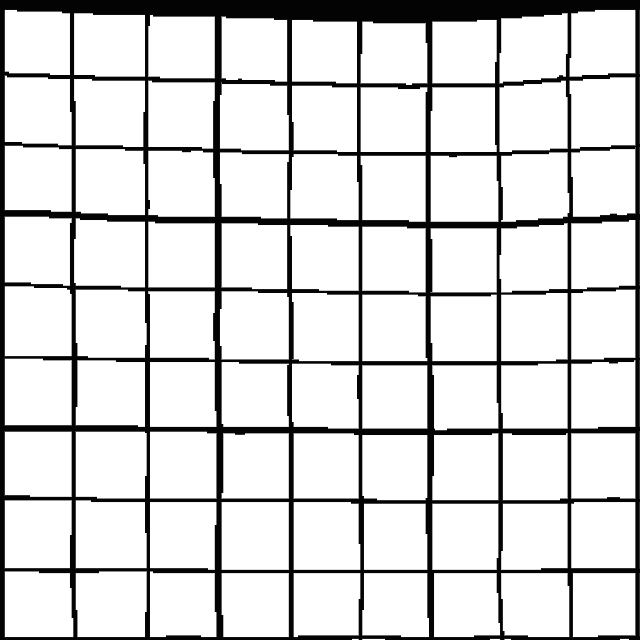
A Shadertoy shader for this pattern:

```glsl
// A 9 by 9 net of black lines on white: columns nearly upright, rows sagging
// more towards the top, where ink fills the space above the last row.
// Each line is a band between two edges, snapped to small steps for a rough cut.

const float SPAN = 768.0;        // canvas side in drawing units
const int   LINES = 10;          // lines each way, borders included
const float STEP = 2.0;          // height of a jog in a line edge
const float ROW_WOBBLE = 0.9;    // random bend of rows
const float COL_WOBBLE = 1.7;    // random bend of columns
const float COL_DRIFT = 2.0;     // leftward lean of columns, bottom to top
const float BEND_LENGTH = 75.0;  // distance between random bends
const float BURR_SLOT = 64.0;    // spacing of possible burrs
const float BURR_CHANCE = 0.09;
const float BURR_HEIGHT = 1.7;
const vec3  PAPER = vec3(1.0);
const vec3  INK = vec3(0.01);

// Centres and widths of the lines, from the left and from the bottom
const float COL_X[10] = float[](2.5, 88.0, 176.5, 262.0, 348.0, 432.5, 515.5, 599.5, 684.0, 765.5);
const float COL_WIDTH[10] = float[](6.0, 5.5, 5.0, 8.0, 5.5, 5.0, 7.0, 5.0, 4.5, 5.5);
const float ROW_Y[10] = float[](2.0, 84.0, 170.0, 254.5, 339.0, 427.0, 512.5, 595.5, 680.5, 761.5);
const float ROW_WIDTH[10] = float[](4.5, 4.5, 4.5, 7.0, 4.5, 4.5, 8.0, 4.5, 5.0, 4.0);

// Depth of sag per row, and its profile from left to right
const float SAG_DEPTH[10] = float[](0.0, 2.0, 4.5, 5.0, 8.0, 12.0, 14.5, 13.5, 16.0, 18.5);
const float SAG_SHAPE[10] = float[](0.0, 0.3, 0.48, 0.56, 0.74, 0.88, 1.0, 0.95, 0.6, 0.15);

float hash(vec2 p) {
    return fract(sin(dot(p, vec2(12.9898, 78.233))) * 43758.5453);
}

// Smooth noise in -1..1 along a line
float bend(float t, float seed) {
    t /= BEND_LENGTH;
    float i = floor(t);
    float a = hash(vec2(i, seed));
    float b = hash(vec2(i + 1.0, seed));
    return 2.0 * mix(a, b, smoothstep(0.0, 1.0, t - i)) - 1.0;
}

// Rounds an edge to steps whose phase differs from edge to edge
float snapEdge(float v, float seed) {
    float phase = hash(vec2(seed, 4.7));
    return (floor(v / STEP + phase) - phase + 0.5) * STEP;
}

float sag(float x, int row) {
    float shift = 0.25 * max(float(row) - 7.0, -1.0);
    float u = clamp(x / SPAN * 9.0 + shift, 0.0, 8.999);
    int i = int(u);
    return SAG_DEPTH[row] * mix(SAG_SHAPE[i], SAG_SHAPE[i + 1], fract(u));
}

// Signed height of a rare short burr: positive above the row, negative below
float burr(float x, float seed) {
    float slot = floor(x / BURR_SLOT);
    float pick = hash(vec2(slot, seed + 31.0));
    float halfLength = mix(1.5, 8.0, hash(vec2(slot, seed + 57.0)));
    float inside = step(abs(x - (slot + 0.5) * BURR_SLOT), halfLength);
    float side = hash(vec2(slot, seed + 83.0)) < 0.5 ? -1.0 : 1.0;
    return step(pick, BURR_CHANCE) * inside * side * BURR_HEIGHT;
}

// Coverage of the band lo..hi at v
float band(float v, float lo, float hi, float pixel) {
    return clamp(min(v - lo, hi - v) / pixel + 0.5, 0.0, 1.0);
}

void mainImage(out vec4 fragColor, in vec2 fragCoord) {
    vec2 p = fragCoord / iResolution.xy * SPAN;
    vec2 pixel = SPAN / iResolution.xy;
    float ink = 0.0;

    for (int i = 0; i < LINES; i++) {
        float seed = float(i) + 1.0;
        bool border = i == 0 || i == LINES - 1;

        // Column
        float lean = border ? 0.0 : COL_DRIFT * (0.5 - p.y / SPAN);
        float wobble = border ? 0.5 : COL_WOBBLE;
        float x = COL_X[i] + lean + wobble * bend(p.y, seed);
        float halfWidth = 0.5 * COL_WIDTH[i];
        float left = snapEdge(x - halfWidth, seed + 100.0);
        float right = snapEdge(x + halfWidth, seed + 200.0);
        ink = max(ink, band(p.x, left, right, pixel.x));

        // Row, with everything above the last one filled
        float y = ROW_Y[i] - sag(p.x, i) + ROW_WOBBLE * bend(p.x, seed + 20.0);
        float halfHeight = 0.5 * ROW_WIDTH[i];
        float bump = burr(p.x, seed);
        float low = snapEdge(y - halfHeight, seed + 300.0) + min(bump, 0.0);
        float high = snapEdge(y + halfHeight, seed + 400.0) + max(bump, 0.0);
        if (i == LINES - 1) high = 2.0 * SPAN;
        ink = max(ink, band(p.y, low, high, pixel.y));
    }

    fragColor = vec4(mix(PAPER, INK, ink), 1.0);
}
```
